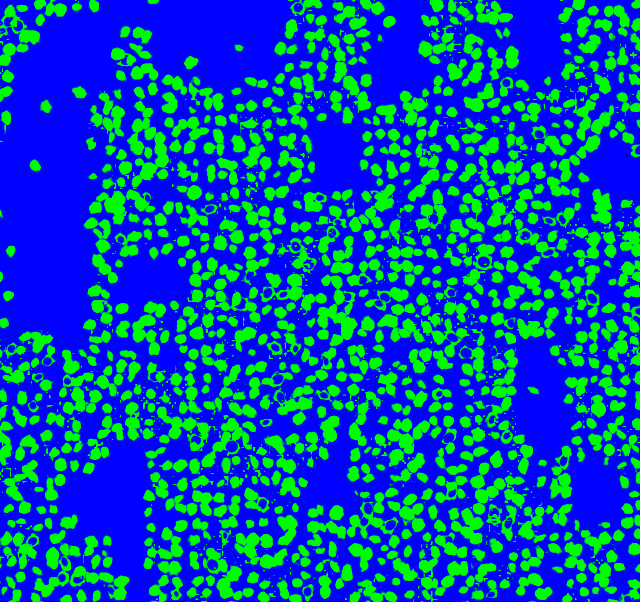
Give the GLSL for this pattern, as a Shadertoy shader.

```glsl
const vec3 GROUND_BLUE = vec3(0.0, 0.005, 0.995);
const vec3 GRAIN_GREEN = vec3(0.0, 0.985, 0.015);
const float GRAINS_PER_HEIGHT = 42.0;

vec2 hash2(vec2 cell) {
    vec3 q = fract(cell.xyx * vec3(0.1031, 0.1030, 0.0973));
    q += dot(q, q.yzx + 33.33);
    return fract((q.xx + q.yz) * q.zy);
}

float valueNoise(vec2 p) {
    vec2 cell = floor(p);
    vec2 f = fract(p);
    f = f * f * (3.0 - 2.0 * f);
    float low = mix(hash2(cell).x, hash2(cell + vec2(1, 0)).x, f.x);
    float high = mix(hash2(cell + vec2(0, 1)).x, hash2(cell + vec2(1, 1)).x, f.x);
    return mix(low, high, f.y);
}

// Positive in populated tissue, negative inside the empty lumens
float tissue(vec2 p) {
    float pockets = valueNoise(p * vec2(9.0, 5.5) + 17.0) - 0.25;
    float wobble = 0.5 * (valueNoise(p * 14.0) - 0.5);
    float leftGap = length((p - vec2(0.075, 0.66)) / vec2(0.085, 0.25)) - 1.0 + wobble;
    return min(pockets, leftGap);
}

// Approximate distance to a rotated ellipse
float ellipse(vec2 q, vec2 radii, float angle) {
    float c = cos(angle), s = sin(angle);
    q = mat2(c, -s, s, c) * q;
    return (length(q / radii) - 1.0) * radii.y;
}

// Union of jittered grains, measured in grid cells
float grainField(vec2 p, float ragged) {
    vec2 g = p * GRAINS_PER_HEIGHT;
    vec2 home = floor(g);
    float nearest = 1.0;
    for (int y = -1; y <= 1; y++) {
        for (int x = -1; x <= 1; x++) {
            vec2 cell = home + vec2(x, y);
            vec2 jitter = hash2(cell + 11.0);
            vec2 shape = hash2(cell + 137.0);
            vec2 fate = hash2(cell + 291.0);
            vec2 center = cell + 0.5 + 0.72 * (jitter - 0.5);
            vec2 spot = center / GRAINS_PER_HEIGHT;

            // A few strays survive in the lumens
            float keep = tissue(spot) > 0.0 ? 0.96 : 0.06;
            if (fate.x > keep) continue;

            float size = mix(0.31, 0.51, shape.x);
            vec2 radii = size * vec2(1.0, mix(0.58, 0.98, shape.y));
            float angle = 5.0 * valueNoise(spot * 7.0) + 2.6 * fate.y;
            float d = ellipse(g - center, radii, angle) + ragged;

            // Some grains are broken outlines
            if (fract(fate.y * 57.0) < 0.05) d = abs(d) - 0.07 + 0.8 * ragged;
            nearest = min(nearest, d);
        }
    }
    return nearest;
}

// Fine debris gathered in patches between the grains
float debris(vec2 p) {
    float patches = smoothstep(0.35, 0.75, valueNoise(p * 24.0 + 5.0));
    patches *= smoothstep(-0.02, 0.06, tissue(p));
    float threshold = mix(1.0, 0.74, patches);
    return smoothstep(0.0, 0.14, valueNoise(p * 230.0) - threshold);
}

void mainImage(out vec4 fragColor, in vec2 fragCoord) {
    vec2 p = fragCoord / iResolution.y;
    float edge = 0.7 * GRAINS_PER_HEIGHT / iResolution.y;

    // Lumpy outlines with a finer fringe
    float ragged = 0.16 * (valueNoise(p * 80.0) - 0.5)
                 + 0.15 * (valueNoise(p * 180.0 + 31.0) - 0.5);
    float grains = 1.0 - smoothstep(-edge, edge, grainField(p, ragged));
    float cover = max(grains, debris(p));

    fragColor = vec4(mix(GROUND_BLUE, GRAIN_GREEN, cover), 1.0);
}
```
